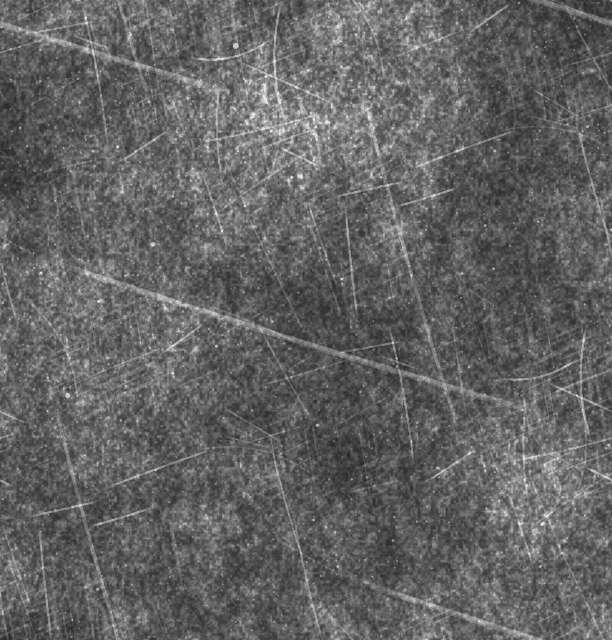
This texture is drawn by a WebGL 2 fragment shader. Its source:

```glsl
#version 300 es
precision highp float;
// Worn dark metal: mottled grey grain under scratches, hairlines and dust specks.
// Grain is layered value noise shaped by an exponential; scratches are bent, tapered
// strokes scattered by hash on a brick lattice; dust is sparse cellular noise.

uniform vec2 u_resolution;
out vec4 fragColor;

const vec2 PERIOD = vec2(0.957, 1.0);
float pixel;

vec2 hash2(vec2 p) {
    vec3 q = fract(p.xyx * vec3(0.1031, 0.1030, 0.0973));
    q += dot(q, q.yzx + 33.33);
    return fract((q.xx + q.yz) * q.zy);
}

float noise(vec2 p) {
    vec2 cell = floor(p), f = fract(p);
    f = f * f * (3.0 - 2.0 * f);
    float low = mix(hash2(cell).x, hash2(cell + vec2(1, 0)).x, f.x);
    float high = mix(hash2(cell + vec2(0, 1)).x, hash2(cell + vec2(1, 1)).x, f.x);
    return mix(low, high, f.y);
}

vec2 rotate(vec2 p, float angle) {
    float c = cos(angle), s = sin(angle);
    return vec2(c * p.x + s * p.y, c * p.y - s * p.x);
}

// Coverage of one bent stroke centred on the origin, fading towards its ends
float stroke(vec2 d, float angle, float halfLength, float halfWidth, float bend) {
    vec2 q = rotate(d, angle);
    float across = abs(q.y - bend * (q.x * q.x - 0.3 * halfLength * halfLength));
    across /= sqrt(1.0 + 4.0 * bend * bend * q.x * q.x);
    float soft = max(pixel, 0.0012);
    float body = 1.0 - smoothstep(halfWidth - 0.4 * soft, halfWidth + 0.7 * soft, across);
    float taper = 1.0 - smoothstep(0.7, 1.0, abs(q.x) / halfLength);
    return body * taper;
}

// The same stroke on both rows of the brick lattice
float latticeStroke(vec2 d, float angle, float halfLength, float halfWidth, float bend) {
    vec2 a = d - PERIOD * round(d / PERIOD);
    vec2 b = d - 0.5 * PERIOD;
    b -= PERIOD * round(b / PERIOD);
    return max(stroke(a, angle, halfLength, halfWidth, bend),
               stroke(b, angle, halfLength, halfWidth, bend));
}

// Sparse round specks, one candidate per cell
float specks(vec2 p, float density, float share, float radius) {
    vec2 cell = floor(p * density);
    vec2 centre = 0.25 + 0.5 * hash2(cell + 7.0);
    vec2 kind = hash2(cell + 91.0);
    float d = length(p * density - cell - centre) / density;
    float r = radius * (0.5 + 0.5 * kind.y);
    return step(kind.x, share) * (0.4 + 0.6 * kind.y)
        * (1.0 - smoothstep(r - 0.5 * pixel, r + 0.7 * pixel, d));
}

// Broad light and dark areas, then scuffs and ever finer grain
float metalTone(vec2 p) {
    vec2 wave = cos(6.2832 * (p - vec2(0.51, 0.86)) / PERIOD);
    float broad = 0.13 * wave.x * wave.y + 0.34 * (noise(p * 5.0 + 3.0) - 0.5);
    broad += 0.30 * (noise(p * vec2(15.0, 11.0) + 23.0) - 0.5);
    float s = broad + 0.26 * (noise(p * vec2(36.0, 26.0)) - 0.5);
    s += 0.24 * (noise(p * vec2(75.0, 52.0) + 11.0) - 0.5);
    s += 0.38 * (noise(p * vec2(140.0, 110.0) + 5.0) - 0.5);
    s += 0.56 * (noise(p * vec2(255.0, 220.0)) - 0.5);
    s += 0.28 * (noise(p * 430.0 + 17.0) - 0.5);
    // Crisp pale flecks, denser where the metal is scuffed
    float fleck = noise(p * vec2(210.0, 170.0) + 61.0) + 0.35 * broad;
    s += 0.26 * smoothstep(0.73, 0.93, fleck);
    return 0.357 * exp(s);
}

float scratches(vec2 p) {
    float wear = mix(0.5, 1.15, noise(p * 95.0 + 31.0));
    // Two long gouges, the wide one with a brighter core
    vec2 wide = p - vec2(0.452, 0.473);
    float light = 0.14 * latticeStroke(wide, -0.302, 0.44, 0.0044, 0.03);
    light += 0.09 * latticeStroke(wide - vec2(0.0, 0.001), -0.302, 0.42, 0.0024, 0.03);
    light += 0.18 * latticeStroke(p - vec2(0.638, 0.594), -1.296, 0.30, 0.0025, 0.06);
    light *= 0.5 + 0.5 * wear;
    // Thin scratches: rising, steep and falling families
    for (int i = 0; i < 64; i++) {
        vec2 seed = vec2(float(i) * 3.7, 12.0);
        vec2 centre = hash2(seed) * PERIOD;
        vec2 shape = hash2(seed + 40.0);
        vec2 style = hash2(seed + 80.0);
        int family = i % 5;
        float angle = family < 2 ? 0.38 : family < 4 ? -1.3 : -0.4;
        angle += 0.5 * (shape.x - 0.5);
        float bend = (style.x - 0.5) * (i % 6 == 3 ? 7.0 : 0.7);
        float strength = 0.06 + 0.27 * style.y * style.y;
        float halfLength = 0.03 + 0.09 * shape.y;
        float halfWidth = 0.0006 + 0.0009 * style.y;
        light += strength * wear
            * latticeStroke(p - centre, angle, halfLength, halfWidth, bend);
    }
    return light;
}

void main() {
    vec2 p = gl_FragCoord.xy / u_resolution.y;
    pixel = 1.0 / u_resolution.y;
    float tone = metalTone(p) + scratches(p);

    // Faint hairlines in two directions, showing in patches
    float rising = smoothstep(0.70, 0.92, noise(rotate(p, 0.42) * vec2(11.0, 230.0)));
    float steep = smoothstep(0.72, 0.92, noise(rotate(p, -1.4) * vec2(9.0, 240.0) + 50.0));
    tone += 0.10 * (rising + steep) * smoothstep(0.4, 0.8, noise(p * 7.0 + 70.0));

    // Dust, from fine powder to a few large spots
    tone += 0.26 * specks(p, 85.0, 0.24, 0.0015);
    tone += 0.38 * specks(p + 0.37, 26.0, 0.20, 0.0023);
    tone += 0.45 * specks(p + 0.71, 7.0, 0.10, 0.0045);
    fragColor = vec4(vec3(clamp(tone, 0.0, 0.9)), 1.0);
}
```
